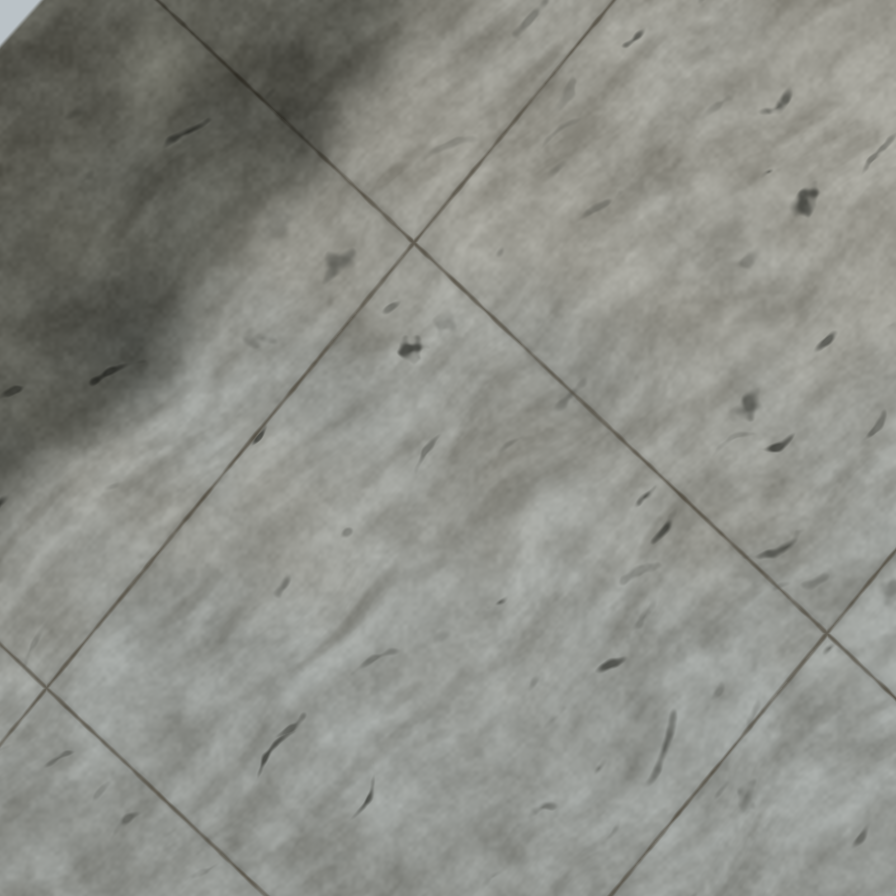
This texture is drawn by a three.js fragment shader. Its source:

```glsl
// Pale veined stone floor: large square tiles laid diagonally with thin dark joints.
// An oblique lattice gives the joints; stretched noise gives the veining, hashed
// cells scatter dark mineral flecks, and a soft shadow covers the upper left.

varying vec2 vUv;

// Lattice: one joint crossing and the two tile edges leaving it
const vec2 CROSSING = vec2(0.462, 0.729);
const vec2 EDGE_U = vec2(0.461, -0.436);
const vec2 EDGE_V = vec2(-0.410, -0.497);
const float JOINT_HALF = 0.0012;
const float JOINT_SOFT = 0.0024;

// Veins and flecks
const vec2 VEIN_DIR = vec2(0.72, 0.694);
const vec2 FLECK_CELL = vec2(0.088, 0.054);
const float FLECK_DENSITY = 0.40;
const float MOTTLE = 0.75;
const float STREAK = 1.25;
const float GRAIN = 0.034;

// Shadow and bright corner
const float SHADOW_EDGE = -0.235;
const float SHADOW_SOFT = 0.085;
const float CORNER_SIZE = 0.047;

const vec3 STONE_DARK = vec3(0.510, 0.510, 0.484);
const vec3 STONE_LIGHT = vec3(0.660, 0.668, 0.650);
const vec3 WARM_TINT = vec3(1.014, 0.998, 0.975);
const vec3 COOL_TINT = vec3(0.988, 1.002, 1.010);
const vec3 JOINT_COLOR = vec3(0.345, 0.325, 0.280);
const vec3 FLECK_COLOR = vec3(0.255, 0.260, 0.240);
const vec3 SHADOW_TINT = vec3(0.595, 0.600, 0.580);
const vec3 CORNER_COLOR = vec3(0.73, 0.76, 0.78);

float hash(vec2 p) {
  vec3 q = fract(p.xyx * 0.1031);
  q += dot(q, q.yzx + 33.33);
  return fract((q.x + q.y) * q.z);
}

float noise(vec2 p) {
  vec2 i = floor(p), f = fract(p);
  f = f * f * (3.0 - 2.0 * f);
  return mix(mix(hash(i), hash(i + vec2(1.0, 0.0)), f.x),
             mix(hash(i + vec2(0.0, 1.0)), hash(i + 1.0), f.x), f.y);
}

float fbm(vec2 p) {
  float sum = 0.0, amp = 0.533;
  for (int i = 0; i < 4; i++) {
    sum += amp * noise(p);
    p = mat2(1.6, 1.2, -1.2, 1.6) * p + 7.3;
    amp *= 0.5;
  }
  return sum;
}

// Tapered, bent, soft flecks; st runs along and across the veins
float flecks(vec2 st, float density) {
  vec2 home = floor(st / FLECK_CELL);
  float ragged = 1.1 * (noise(st * 95.0) - 0.5);
  float mask = 0.0;
  for (int j = -1; j <= 1; j++) {
    for (int i = -1; i <= 1; i++) {
      vec2 id = home + vec2(float(i), float(j));
      vec2 jitter = vec2(hash(id + 11.0), hash(id + 37.0));
      float kind = hash(id + 71.0), strength = hash(id + 93.0);
      float turn = (hash(id + 53.0) - 0.5) * 0.8;
      vec2 q = st - (id + 0.15 + 0.7 * jitter) * FLECK_CELL;
      q = mat2(cos(turn), -sin(turn), sin(turn), cos(turn)) * q;
      q.y += (jitter.x - 0.5) * 24.0 * q.x * q.x;
      vec2 size = vec2(mix(0.009, 0.034, kind * kind), mix(0.0035, 0.0058, jitter.y));
      if (kind < 0.10) size = vec2(0.019, 0.012);
      float d = length(q / size) + ragged;
      float present = step(hash(id + 5.0), density);
      mask = max(mask, present * mix(0.22, 1.0, strength * strength) * smoothstep(1.2, 0.15, d));
    }
  }
  return mask;
}

void main() {
  vec2 p = vUv;
  vec2 st = vec2(dot(p, VEIN_DIR), dot(p, vec2(-VEIN_DIR.y, VEIN_DIR.x)));

  // Tile coordinates from the oblique lattice
  vec2 r = p - CROSSING;
  float area = EDGE_U.x * EDGE_V.y - EDGE_U.y * EDGE_V.x;
  vec2 tile = vec2(r.x * EDGE_V.y - r.y * EDGE_V.x, EDGE_U.x * r.y - EDGE_U.y * r.x) / area;
  vec2 tileId = floor(tile);

  // Stone: cloudy mottling, short streaks along the veins, faint dark smears
  vec2 bent = st + 0.03 * (vec2(noise(p * 9.0), noise(p * 9.0 + 31.0)) - 0.5);
  vec2 veinSt = bent + 3.7 * tileId;
  float cloud = fbm(p * 8.0 + 13.0);
  float streak = fbm(veinSt * vec2(18.0, 42.0));
  float tone = 0.56 + MOTTLE * (cloud - 0.5) + STREAK * (streak - 0.5);
  float smear = noise(veinSt * vec2(11.0, 40.0) + 4.0);
  tone -= 0.28 * smoothstep(0.68, 0.95, smear);
  tone += 0.14 * (p.x - 0.5) + 0.06 * (hash(tileId + 19.0) - 0.5);
  vec3 color = mix(STONE_DARK, STONE_LIGHT, clamp(tone, 0.0, 1.0));
  float warmth = smoothstep(0.2, 0.95, p.y + 0.7 * (fbm(p * 5.0) - 0.5));
  color *= mix(COOL_TINT, WARM_TINT, warmth);

  // Flecks, sparser on the left-hand tiles
  float density = FLECK_DENSITY * mix(0.45, 1.0, step(0.0, tile.x));
  color = mix(color, FLECK_COLOR, 0.9 * flecks(bent, density));

  // Thin joints with uneven width and darkness
  vec2 span = abs(area) / vec2(length(EDGE_V), length(EDGE_U));
  vec2 gap = abs(fract(tile + 0.5) - 0.5) * span;
  float joint = min(gap.x, gap.y) + 0.0012 * (noise(p * 85.0) - 0.5);
  float wear = mix(0.50, 0.95, noise(p * 45.0));
  color *= 1.0 - 0.07 * smoothstep(0.009, 0.0, joint);
  color = mix(color, JOINT_COLOR, wear * smoothstep(JOINT_HALF + JOINT_SOFT, 0.0, joint));

  // Uneven soft shadow, blotchy inside and deepest near its rim
  float depth = SHADOW_EDGE - tile.x + 0.18 * (fbm(p * 7.0 + 2.0) - 0.5);
  float shade = smoothstep(-SHADOW_SOFT, SHADOW_SOFT, depth);
  float rim = smoothstep(0.26, 0.05, depth) * smoothstep(0.3, 0.65, noise(p * 8.0 + 5.0));
  float blotch = fbm(p * 11.0 + 21.0) - 0.5;
  color *= mix(vec3(1.0), SHADOW_TINT * (1.05 - 0.16 * rim + 0.40 * blotch), shade);

  // Grain and bright corner
  color += GRAIN * (noise(p * 190.0) + noise(p * 95.0 + 8.0) - 1.0);
  float corner = p.x + (1.0 - p.y) * 0.9;
  color = mix(color, CORNER_COLOR, smoothstep(CORNER_SIZE + 0.004, CORNER_SIZE - 0.004, corner));

  gl_FragColor = vec4(color, 1.0);
}
```
